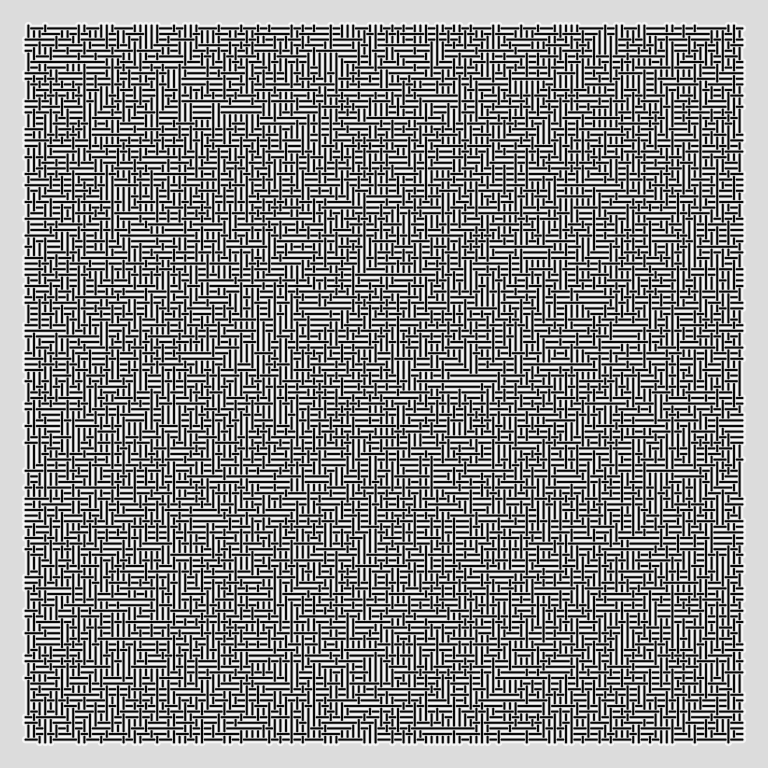
Reproduce this pattern procedurally as a WebGL 1 fragment shader.

```glsl
precision highp float;

uniform vec2 u_resolution;

const float CELLS = 128.0;        // cells along each side of the field
const float MARGIN = 1.0 / 30.0;  // blank border, in canvas units
const float HALF_WIDTH = 0.185;   // half the stroke width, in cells
const float EDGE_PIXELS = 1.1;    // width of the softened edge
const float FAR = 10.0;

const vec3 PAPER = vec3(0.863);
const vec3 INK = vec3(0.02);
const vec3 GLOW = vec3(0.1);

float hash(vec2 cell) {
  vec3 q = fract(vec3(cell.xyx) * 0.1031);
  q += dot(q, q.yzx + 33.33);
  return fract((q.x + q.y) * q.z);
}

// Round-capped dash, one cell long, lying along a unit axis
float dashDistance(vec2 p, vec2 axis, float halfWidth) {
  float along = max(abs(dot(p, axis)) - 0.5, 0.0);
  float across = dot(p, axis.yx);
  return length(vec2(along, across)) - halfWidth;
}

bool insideField(vec2 cell, float count) {
  return all(greaterThanEqual(cell, vec2(0.0))) && all(lessThan(cell, vec2(count)));
}

// Nearest horizontal dash in x, nearest vertical dash in y
vec2 nearestDashes(vec2 p, float count, float halfWidth) {
  vec2 nearest = vec2(FAR);
  for (int j = -1; j <= 1; j++) {
    for (int i = -1; i <= 1; i++) {
      vec2 cell = floor(p) + vec2(float(i), float(j));
      if (!insideField(cell, count)) continue;
      vec2 local = p - cell - 0.5;
      if (hash(cell + 17.0) < 0.5) {
        nearest.x = min(nearest.x, dashDistance(local, vec2(1.0, 0.0), halfWidth));
      } else {
        nearest.y = min(nearest.y, dashDistance(local, vec2(0.0, 1.0), halfWidth));
      }
    }
  }
  return nearest;
}

// Bright band in the gaps between strokes, fading towards the border
float gapGlow(float d) {
  return smoothstep(0.1, 0.25, d) * (1.0 - smoothstep(0.35, 0.6, d));
}

void main() {
  float side = min(u_resolution.x, u_resolution.y);
  vec2 uv = (gl_FragCoord.xy - 0.5 * u_resolution) / side + 0.5;

  // Canvas to cell coordinates
  float cellsPerUnit = CELLS / (1.0 - 2.0 * MARGIN);
  vec2 p = (uv - MARGIN) * cellsPerUnit;
  float edge = EDGE_PIXELS * cellsPerUnit / side;

  // Add the coverage of both directions so that narrow gaps stay grey
  vec2 d = nearestDashes(p, CELLS, HALF_WIDTH);
  vec2 coverage = clamp(0.5 - d / edge, 0.0, 1.0);
  float ink = min(coverage.x + coverage.y, 1.0);

  vec3 ground = PAPER + GLOW * gapGlow(min(d.x, d.y));
  gl_FragColor = vec4(mix(ground, INK, ink), 1.0);
}
```
